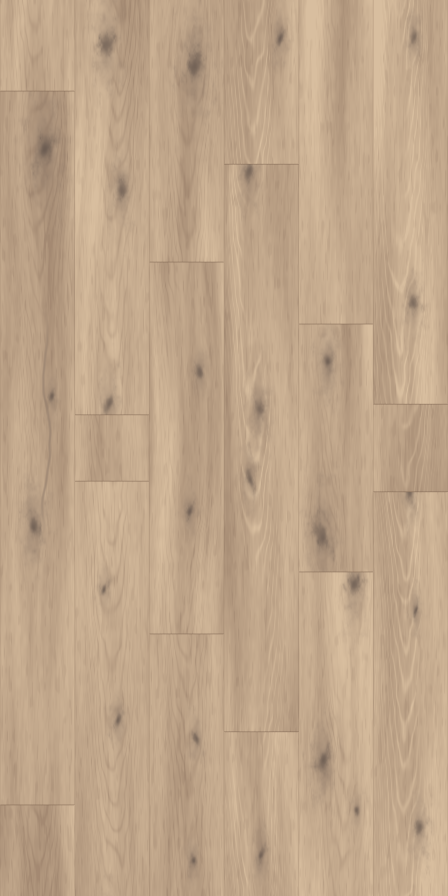
Write a Shadertoy shader that draws this texture.

```glsl
// Pale oak floor: six columns of long planks with staggered joints, straight grain and knots.

const float COLUMNS = 6.0;          // planks across
const float HEIGHT = 12.0;          // canvas height in plank widths
const float KNOT_CELLS = 8.0;       // possible knot places per column
const float KNOT_CHANCE = 0.5;
const float SEAM_HALF_WIDTH = 0.007;
const float SEAM_OPACITY = 0.22;
const float JOINT_OPACITY = 0.50;

const vec3 LIGHT_OAK = vec3(0.840, 0.737, 0.615);
const vec3 DARK_OAK = vec3(0.675, 0.572, 0.475);
const vec3 STAIN_COLOR = vec3(0.585, 0.50, 0.43);
const vec3 KNOT_COLOR = vec3(0.42, 0.36, 0.32);
const vec3 SEAM_COLOR = vec3(0.50, 0.40, 0.32);

// Half length of the middle plank in each column, in plank widths
const float HALF_LENGTH[6] = float[6](4.78, 0.445, 2.49, 3.80, 1.66, 0.586);
// Tone of the end planks, then of the middle planks
const float PLANK_TONE[12] = float[12](-0.06, 0.0, -0.05, 0.0, 0.10, 0.08,
                                       0.02, 0.10, 0.02, -0.10, 0.04, -0.28);

float hash(vec2 p) {
    vec3 q = fract(vec3(p.xyx) * 0.1031);
    q += dot(q, q.yzx + 33.33);
    return fract((q.x + q.y) * q.z);
}

float noise(vec2 p) {
    vec2 i = floor(p), f = fract(p);
    f = f * f * (3.0 - 2.0 * f);
    return mix(mix(hash(i), hash(i + vec2(1, 0)), f.x),
               mix(hash(i + vec2(0, 1)), hash(i + vec2(1, 1)), f.x), f.y);
}

float fbm(vec2 p) {
    return 0.55 * noise(p) + 0.3 * noise(p * 2.1 + 11.7) + 0.15 * noise(p * 4.3 + 5.2);
}

// Knots of one plank: x = grain shift, y = soft stain, z = dark core
vec3 knots(vec2 p, float column, float halfLength, float inner) {
    vec3 sum = vec3(0.0);
    float cellHeight = HEIGHT / KNOT_CELLS;
    for (float j = -1.0; j <= 1.0; j++) {
        float cell = floor(p.y / cellHeight) + j;
        vec2 id = vec2(column * 5.0 + 3.0, mod(cell, KNOT_CELLS) * 3.0 + 8.0);
        vec2 center = vec2(mix(0.3, 0.8, hash(id + 40.0)),
                           (cell + mix(0.2, 0.8, hash(id + 80.0))) * cellHeight);
        float samePlank = 1.0 - abs(inner - step(abs(center.y - 0.5 * HEIGHT), halfLength));
        float present = step(hash(id), KNOT_CHANCE) * samePlank;
        float sizePick = hash(id + 120.0);
        float size = mix(0.04, 0.13, sizePick * sizePick);
        float tilt = 1.6 * (hash(id + 160.0) - 0.5);
        vec2 d = p - center;
        vec2 bulge = d * vec2(1.0, 0.3) / (size * 2.4);
        float ragged = 0.4 + 1.2 * fbm(p * vec2(15.0, 8.0) + id);
        float r = length(vec2(d.x, 0.6 * d.y + tilt * d.x)) / size * ragged;
        float halo = length(d * vec2(0.8, 0.25)) / size * ragged;
        sum += present * vec3(-0.8 * d.x * exp(-dot(bulge, bulge)),
                              exp(-0.6 * halo * halo), exp(-1.5 * r * r));
    }
    return sum;
}

void mainImage(out vec4 fragColor, in vec2 fragCoord) {
    vec2 p = fragCoord / iResolution.xy * vec2(COLUMNS, HEIGHT);
    vec2 pixel = vec2(COLUMNS, HEIGHT) / iResolution.xy;

    // Plank layout
    float column = clamp(floor(p.x), 0.0, COLUMNS - 1.0);
    float halfLength = HALF_LENGTH[int(column)];
    float fromMiddle = abs(p.y - 0.5 * HEIGHT);
    float inner = step(fromMiddle, halfLength);
    float plank = column + COLUMNS * inner;
    vec2 local = vec2(p.x - column, p.y);
    vec2 seed = vec2(plank * 7.3 + 2.0, plank * 13.1 + 5.0);

    // Grain coordinates bend around the knots and wander slowly along the plank
    vec3 knot = knots(local, column, halfLength, inner);
    float across = local.x + knot.x + 0.12 * (noise(vec2(0.5, local.y * 0.35) + seed) - 0.5);
    vec2 grain = vec2(across, local.y);

    // Broad bands, streaks, long fibres and short pores
    float broad = fbm(grain * vec2(3.0, 0.22) + seed);
    float streak = noise(grain * vec2(11.0, 0.35) + seed * 6.0);
    float fibre = noise(grain * vec2(26.0, 1.0) + seed * 3.0);
    float fine = noise(grain * vec2(60.0, 7.0) + seed * 5.0);
    float pores = smoothstep(0.7, 0.9, noise(grain * vec2(42.0, 4.5) + seed * 9.0));

    // Steep nested arches around the heart, limed on two columns
    float heart = across - mix(0.4, 0.62, hash(seed + 3.0));
    float rings = 46.0 * heart * heart - 1.7 * local.y
                + 2.6 * fbm(grain * vec2(3.0, 0.4) + seed * 2.0)
                + 0.45 * noise(grain * vec2(9.0, 5.0) + seed);
    float arch = pow(0.5 + 0.5 * cos(6.2832 * rings), 4.0) * exp(-11.0 * heart * heart);
    arch *= smoothstep(0.3, 0.6, noise(vec2(across * 3.0, local.y * 0.4) + seed * 4.0));
    float limed = step(2.5, column) * mod(column, 2.0);
    float archTone = mix(-0.28, 0.42, limed);

    float tone = 0.64 + PLANK_TONE[int(plank)] + 1.45 * (broad - 0.5) + 0.2 * (streak - 0.5)
               + 0.16 * (fibre - 0.5) + 0.2 * (fine - 0.5) - 0.18 * pores
               + archTone * arch - 0.26 * exp(-16.0 * heart * heart);
    vec3 color = mix(DARK_OAK, LIGHT_OAK, clamp(tone, -0.2, 1.05));

    // Knots and a thin wandering crack in the first long plank
    color = mix(color, STAIN_COLOR, min(knot.y, 1.0) * (0.35 + 0.4 * fibre));
    color = mix(color, KNOT_COLOR, min(knot.z, 1.0) * (0.6 + 0.4 * fine));
    float crackX = 0.6 + 0.3 * (fbm(vec2(local.y * 1.3, 4.0)) - 0.5);
    float crack = smoothstep(0.03, 0.0, abs(local.x - crackX))
                * smoothstep(1.7, 0.8, abs(local.y - 6.3)) * step(abs(plank - COLUMNS), 0.5);
    color = mix(color, STAIN_COLOR, 0.65 * crack);

    // Seams between columns and joints at plank ends
    vec2 edge = vec2(min(local.x, 1.0 - local.x), abs(fromMiddle - halfLength));
    vec2 line = clamp((SEAM_HALF_WIDTH + 0.5 * pixel - edge) / pixel, 0.0, 1.0);
    color = mix(color, SEAM_COLOR, max(line.x * SEAM_OPACITY, line.y * JOINT_OPACITY));

    fragColor = vec4(color, 1.0);
}
```
